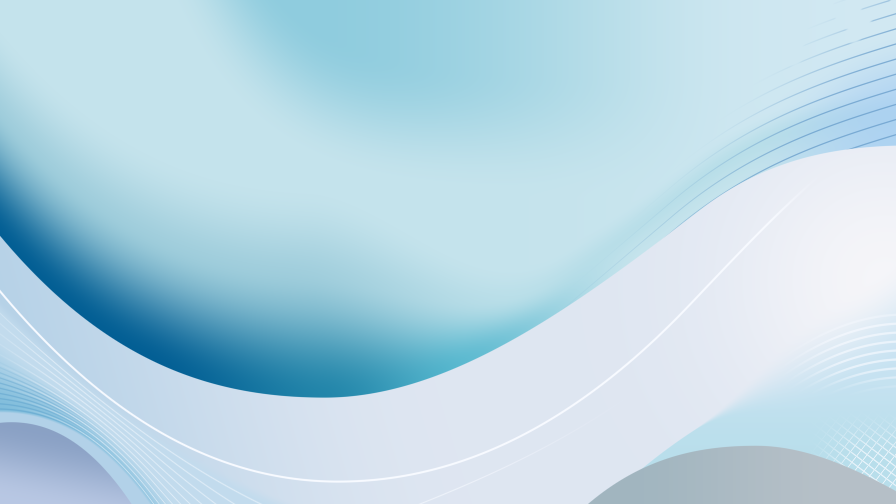
This background is drawn by a Shadertoy shader. Its source:

```glsl
// Flowing abstract waves: a blue gradient sky above a wide pale ribbon, with hills below.
// Every edge is a cubic curve giving height and slope; colours blend by distance to it,
// and fans of fine lines repeat between or along the curves.

const vec3 PALE = vec3(0.77, 0.89, 0.925);
const vec3 NAVY = vec3(0.01, 0.37, 0.58);
const vec3 TEAL = vec3(0.14, 0.53, 0.67);
const vec3 CYAN = vec3(0.34, 0.72, 0.81);
const vec3 WHITE = vec3(0.97, 0.98, 1.0);

// Cubic through a and b, each (x, y, slope); straight beyond. Returns (height, slope).
vec2 curve(float x, vec3 a, vec3 b) {
    float w = b.x - a.x;
    float t = clamp((x - a.x) / w, 0.0, 1.0);
    float rise = (b.y - a.y) / w;
    float c2 = 3.0 * rise - 2.0 * a.z - b.z;
    float c3 = a.z + b.z - 2.0 * rise;
    float slope = a.z + t * (2.0 * c2 + 3.0 * t * c3);
    float y = a.y + w * t * (a.z + t * (c2 + t * c3));
    return vec2(y + slope * (x - a.x - w * t), slope);
}

// Three joined cubics through four knots.
vec2 wave(float x, vec3 a, vec3 b, vec3 c, vec3 d) {
    if (x < b.x) return curve(x, a, b);
    return x < c.x ? curve(x, b, c) : curve(x, c, d);
}

// Approximate signed distance above a curve.
float above(vec2 p, vec2 c) { return (p.y - c.x) / sqrt(1.0 + c.y * c.y); }

float below(float dist, float soft) { return 1.0 - smoothstep(-soft, soft, dist); }

float stroke(float dist, float width, float px) {
    return 1.0 - smoothstep(width - px, width + px, abs(dist));
}

// Distance to the nearest of evenly spaced lines.
float repeated(float v, float spacing) {
    return (abs(fract(v / spacing) - 0.5)) * spacing;
}

float hash(float n) { return fract(sin(n * 127.1) * 437.58); }

vec3 sky(vec2 p, float height) {
    // Dark glow hugging the ribbon, shallower towards the right
    float t = height / (3.4 * (1.0 - 0.72 * smoothstep(5.5, 10.0, p.x)));
    vec3 deep = mix(NAVY, TEAL, smoothstep(2.6, 6.3, p.x));
    deep = mix(deep, CYAN, smoothstep(5.8, 8.4, p.x));
    deep = mix(deep, PALE, smoothstep(7.8, 11.5, p.x));
    vec3 haze = mix(vec3(0.60, 0.79, 0.85), vec3(0.72, 0.87, 0.91), smoothstep(5.0, 9.5, p.x));
    vec3 light = mix(PALE, vec3(0.82, 0.91, 0.95), smoothstep(9.0, 16.0, p.x));
    vec3 col = mix(deep, haze, smoothstep(0.0, 0.65, t));
    col = mix(col, light, smoothstep(0.5, 1.12, t));
    // Teal cloud behind the bright diagonal fold
    float fall = 3.5 * exp(-(p.x - 3.1) / 1.6);
    float fold = above(p, vec2(5.5 + fall, -fall / 1.6));
    float cloud = smoothstep(-0.1, 2.1, fold) * (1.0 - smoothstep(5.5, 13.5, p.x));
    return mix(col, vec3(0.56, 0.80, 0.87), cloud);
}

// Broken lines rising to the upper right.
vec3 dashes(vec3 col, vec2 p, float px) {
    vec2 path = curve(p.x, vec3(12.0, 5.0, 0.85), vec3(16.0, 7.0, 0.3));
    float v = p.y - path.x;
    float id = floor(v / 0.27);
    float reach = smoothstep(0.0, 2.0, p.x - 12.0 - 0.9 * (p.y - 6.0));
    float gaps = sin(p.x * (5.0 + 3.0 * hash(id)) + 6.3 * hash(id + 9.0));
    float solid = smoothstep(-0.2, 0.2, gaps + 2.2 * smoothstep(2.2, 0.6, v));
    col = mix(col, vec3(0.66, 0.81, 0.95), 0.8 * reach * smoothstep(1.6, 0.0, v) * smoothstep(13.0, 16.0, p.x));
    return mix(col, vec3(0.40, 0.61, 0.79), 0.75 * reach * solid * stroke(repeated(v, 0.27), 0.012, px));
}

vec3 ribbon(vec2 p, float px) {
    vec3 col = mix(vec3(0.69, 0.81, 0.90), vec3(0.87, 0.90, 0.945), smoothstep(-1.0, 8.5, p.x + 0.3 * p.y));
    float glow = exp(-0.12 * dot(p - vec2(15.8, 4.0), p - vec2(15.8, 4.0)));
    col = mix(col, vec3(0.96, 0.96, 0.975), glow);
    vec2 seam = wave(p.x, vec3(0, 3.8, -1.2), vec3(6.04, 0.4, 0), vec3(12.3, 3.54, 1.05), vec3(14.7, 5.92, 0.85));
    col = mix(col, WHITE, (1.0 - smoothstep(13.6, 14.7, p.x)) * stroke(above(p, seam), 0.018, px));
    vec2 thread = curve(p.x, vec3(7.5, 0, 0.4), vec3(12.0, 2.5, 0.8));
    return mix(col, WHITE, 0.6 * smoothstep(11.5, 8.0, p.x) * stroke(above(p, thread), 0.01, px));
}

// Fan of threads and the violet hill at the lower left.
vec3 leftFan(vec3 col, vec2 p, float px) {
    vec2 high = curve(p.x, vec3(0, 3.5, -1.0), vec3(5.0, 0, -0.4));
    vec2 low = curve(p.x, vec3(0, 1.65, 0), vec3(2.7, 0, -1.4));
    float span = max(high.x - low.x, 0.1);
    float v = (p.y - low.x) / span;
    vec3 band = mix(vec3(0.50, 0.74, 0.86), vec3(0.76, 0.86, 0.93), smoothstep(0.0, 0.75, v + 0.1 * p.x));
    col = mix(col, band, below(above(p, high), 0.12));
    float fan = step(0.0, v) * step(v, 1.02);
    float lines = stroke(repeated(v, 0.1) * span / 1.4, 0.008, px);
    col = mix(col, WHITE, 0.55 * fan * lines * smoothstep(0.0, 2.0, p.x + v));
    float fine = stroke(repeated(v, 0.05) * span, 0.012, px) * below(v - 0.4, 0.15);
    col = mix(col, vec3(0.32, 0.60, 0.78), 0.4 * fan * fine * smoothstep(2.2, 0.5, p.x));
    col = mix(col, vec3(0.70, 0.82, 0.91), below(above(p, low), 0.03));
    vec2 hill = curve(p.x, vec3(0, 1.45, 0.1), vec3(2.35, 0, -1.5));
    vec3 violet = mix(vec3(0.72, 0.78, 0.89), vec3(0.54, 0.63, 0.77), smoothstep(0.1, 1.5, p.y + 0.2 * p.x));
    return mix(col, violet, below(above(p, hill), px) * step(p.x, 3.0));
}

// Misty blue slope, white mesh and grey hill at the lower right.
vec3 rightHills(vec3 col, vec2 p, float px) {
    vec2 slope = curve(p.x, vec3(11.2, 0.4, 0.9), vec3(16.0, 3.4, 0.7));
    float d = above(p, slope);
    vec3 mist = mix(vec3(0.72, 0.87, 0.92), vec3(0.79, 0.89, 0.95), smoothstep(0.5, 3.0, p.y));
    col = mix(col, mist, below(d, px + 0.75 * smoothstep(12.4, 14.8, p.x)));
    vec2 arc = curve(p.x, vec3(13.8, 2.4, 0.75), vec3(16.0, 3.3, 0.05));
    float arcs = stroke(repeated(p.y - arc.x, 0.16), 0.02, px);
    col = mix(col, WHITE, 0.65 * arcs * smoothstep(13.8, 15.2, p.x) * smoothstep(1.9, 2.5, p.y) * below(p.y - arc.x - 0.1, 0.15));
    float mesh = max(stroke(repeated(p.y + 0.75 * p.x, 0.17), 0.014, px), stroke(repeated(p.y - 1.3 * p.x, 0.22), 0.014, px));
    col = mix(col, WHITE, 0.75 * mesh * smoothstep(14.4, 15.4, p.x) * smoothstep(1.7, 0.8, p.y));
    vec2 hill = wave(p.x, vec3(10.5, 0, 0.85), vec3(13.5, 1.04, 0), vec3(16, 0.23, -0.55), vec3(17, -0.4, -0.7));
    vec3 grey = mix(vec3(0.63, 0.71, 0.75), vec3(0.71, 0.75, 0.78), smoothstep(11.0, 15.0, p.x));
    return mix(col, grey, below(above(p, hill), px));
}

void mainImage(out vec4 fragColor, in vec2 fragCoord) {
    vec2 p = fragCoord / iResolution.xy * vec2(16.0, 9.0);
    float px = 9.0 / iResolution.y * 0.7;
    vec2 top = wave(p.x, vec3(0, 4.79, -1.2), vec3(5.8, 1.9, 0), vec3(12.5, 5.25, 0.77), vec3(16, 6.4, 0.03));
    vec3 col = dashes(sky(p, p.y - top.x), p, px);
    vec3 front = rightHills(leftFan(ribbon(p, px), p, px), p, px);
    fragColor = vec4(mix(col, front, below(above(p, top), px)), 1.0);
}
```
